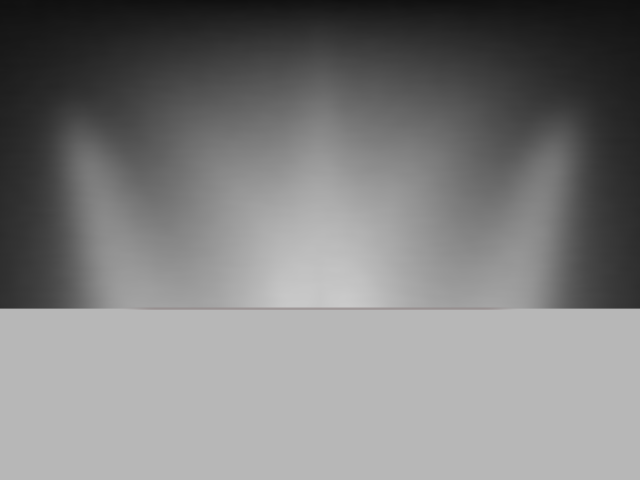
Write a Shadertoy shader that draws this background.

```glsl
// A dim studio wall lit by soft upward spotlights behind a flat pale grey floor.

const float HORIZON = 0.357;
const vec3 FLOOR_COLOR = vec3(0.718);
const vec3 SEAM_COLOR = vec3(0.56, 0.52, 0.52);

float bell(float offset, float width) {
    float q = offset / width;
    return exp(-q * q);
}

vec2 hashGradient(vec2 cell) {
    float angle = 6.2832 * fract(sin(dot(cell, vec2(127.1, 311.7))) * 43758.5);
    return vec2(cos(angle), sin(angle));
}

float gradientNoise(vec2 p) {
    vec2 cell = floor(p);
    vec2 f = p - cell;
    vec2 blend = f * f * f * (f * (f * 6.0 - 15.0) + 10.0);
    vec2 e = vec2(0.0, 1.0);
    float low = mix(dot(hashGradient(cell), f),
                    dot(hashGradient(cell + e.yx), f - e.yx), blend.x);
    float high = mix(dot(hashGradient(cell + e.xy), f - e.xy),
                     dot(hashGradient(cell + e.yy), f - e.yy), blend.x);
    return mix(low, high, blend.y);
}

// Broad light that fades upward and toward both sides
float wallWash(float side, float height) {
    float vertical = 0.75 - 0.25 * height - 1.27 * height * height;
    return mix(0.065, max(vertical, 0.06), bell(side, 0.51));
}

// Leaning outer spotlight with a narrow tip and a wide inner skirt
float sideBeam(float side, float height) {
    float offset = side - (0.42 + 0.22 * height);
    float inner = max(0.13 - 0.19 * height, 0.04);
    float outer = max(0.085 - 0.08 * height, 0.04);
    float fade = 1.0 - smoothstep(0.28, 0.47, height);
    return 0.2 * fade * bell(offset, offset < 0.0 ? inner : outer);
}

// Upright central shaft, widening toward the floor
float centerBeam(float side, float height) {
    float width = 0.035 + 0.1 * max(0.55 - height, 0.0);
    return 0.045 * bell(side, width) * bell(height - 0.34, 0.2);
}

// Faint diagonal shaft between the centre and the outer spotlight
float diagonalBeam(float side, float height) {
    float offset = side - (0.035 + 0.59 * height);
    return 0.03 * bell(offset, 0.085) * bell(height - 0.29, 0.16);
}

// Paired pools of light where the wall meets the floor
float baseGlow(float side, float height) {
    return 0.04 * bell(side - 0.07, 0.07) * bell(height, 0.09)
         + 0.02 * bell(length(vec2(side, height - 0.14)), 0.13);
}

void mainImage(out vec4 fragColor, in vec2 fragCoord) {
    vec2 p = fragCoord / iResolution.y;
    float aspect = iResolution.x / iResolution.y;
    float pixel = 1.0 / iResolution.y;
    float x = p.x - 0.5 * aspect;
    float side = abs(x);
    float height = p.y - HORIZON;
    float wallHeight = max(height, 0.0);

    // Wall lighting
    float light = wallWash(side, wallHeight)
                + sideBeam(side, wallHeight)
                + centerBeam(side, wallHeight)
                + diagonalBeam(side, wallHeight)
                + baseGlow(side, wallHeight);

    // Slight horizontal grain and cloudiness
    light += 0.006 * gradientNoise(vec2(x * 14.0, height * 90.0));
    light += 0.006 * gradientNoise(vec2(x, height) * 30.0);

    // Floor and thin seam
    float wallMask = smoothstep(-pixel, pixel, height);
    vec3 color = mix(FLOOR_COLOR, vec3(light), wallMask);
    float seam = 1.0 - smoothstep(0.0008, 0.0008 + 1.5 * pixel, abs(height));
    float seamSpan = 1.0 - smoothstep(0.34, 0.42, side);
    color = mix(color, SEAM_COLOR, 0.7 * seam * seamSpan);

    fragColor = vec4(color, 1.0);
}
```
